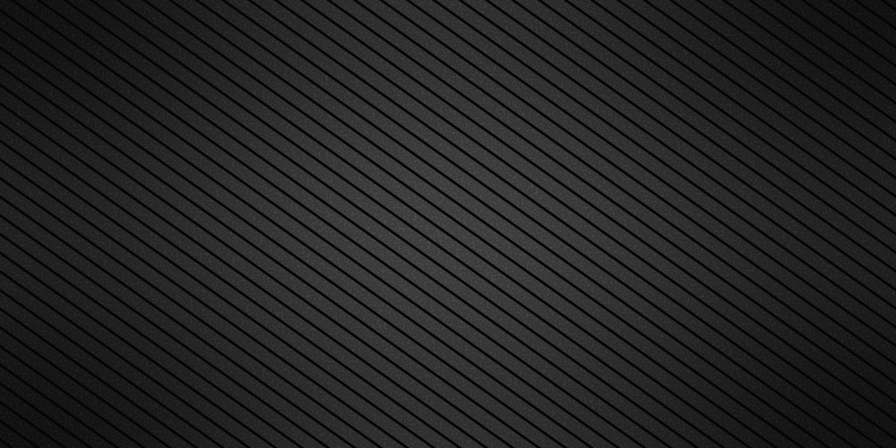
Reproduce this pattern procedurally as a Shadertoy shader.

```glsl
// Dark brushed panel scored by thin diagonal grooves, lit softly at its centre.
// Grooves are a periodic distance field; the light is a pair of cosine waves
// and the grain is wrapped cellular noise, so every edge tiles.

const float PI = 3.14159265;
const vec2 GROOVES = vec2(34.0, 24.0);       // whole repeats across and down
const float GROOVE_PHASE = 0.46;             // offset in repeats
const float GROOVE_HALF_WIDTH = 0.0028;      // in canvas heights
const float GROOVE_SOFTNESS = 0.0016;        // in canvas heights
const vec3 GROOVE_COLOR = vec3(0.015);
const vec3 PANEL_COLOR = vec3(0.255);        // at the brightest point
const vec2 LIGHT_FALLOFF = vec2(0.48, 0.24); // loss towards sides, top and bottom
const vec2 GRAIN_CELLS = vec2(384.0, 192.0); // whole cells across and down
const float GRAIN_STRENGTH = 0.085;
const float GRAIN_MEAN = 0.45;

vec2 hash22(vec2 p) {
    vec3 q = fract(p.xyx * vec3(0.1031, 0.1030, 0.0973));
    q += dot(q, q.yzx + 33.33);
    return fract((q.xx + q.yz) * q.zy);
}

// Distance to the nearest scattered point; the cells wrap at the canvas edges.
float cellularNoise(vec2 p, vec2 period) {
    vec2 cell = floor(p);
    vec2 local = fract(p);
    float nearestSq = 4.0;
    for (int y = -1; y <= 1; y++) {
        for (int x = -1; x <= 1; x++) {
            vec2 offset = vec2(x, y);
            vec2 toPoint = offset + hash22(mod(cell + offset, period)) - local;
            nearestSq = min(nearestSq, dot(toPoint, toPoint));
        }
    }
    return sqrt(nearestSq);
}

// Distance to the nearest groove centre, in canvas heights.
float grooveDistance(vec2 uv, float aspect) {
    float stripe = dot(uv, GROOVES) - GROOVE_PHASE;
    float offCentre = abs(fract(stripe + 0.5) - 0.5);
    return offCentre / length(GROOVES / vec2(aspect, 1.0));
}

// Periodic glow: 1 at the canvas centre, lowest in the corners.
float centreLight(vec2 uv) {
    vec2 wave = 0.5 + 0.5 * cos(2.0 * PI * uv);
    return 1.0 - dot(LIGHT_FALLOFF, wave);
}

void mainImage(out vec4 fragColor, in vec2 fragCoord) {
    vec2 uv = fragCoord / iResolution.xy;
    float aspect = iResolution.x / iResolution.y;
    float light = centreLight(uv);

    // Grained panel
    float grain = cellularNoise(uv * GRAIN_CELLS, GRAIN_CELLS) - GRAIN_MEAN;
    vec3 color = PANEL_COLOR * light + GRAIN_STRENGTH * grain * (0.5 + 0.5 * light);

    // Grooves with smoothed edges
    float blur = max(GROOVE_SOFTNESS, 0.7 / iResolution.y);
    float groove = 1.0 - smoothstep(GROOVE_HALF_WIDTH - blur, GROOVE_HALF_WIDTH + blur,
                                    grooveDistance(uv, aspect));
    color = mix(color, GROOVE_COLOR, groove);

    fragColor = vec4(clamp(color, 0.0, 1.0), 1.0);
}
```
